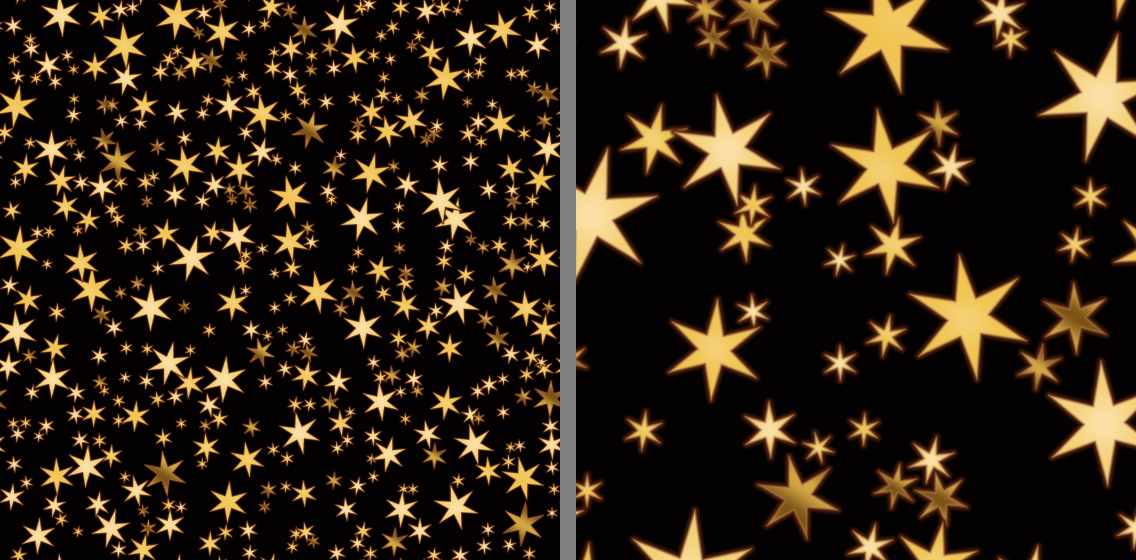
Left: the whole. Right: its middle third, enlarged.
Write a WebGL 2 fragment shader that draws this pattern.

```glsl
#version 300 es
precision highp float;
// Seamless field of golden six-pointed stars in three sizes on near-black.

// Layers: cells per side, share of cells filled, smallest and largest radius
#define BIG    vec4(8.0, 0.86, 0.029, 0.041)
#define MEDIUM vec4(14.0, 0.62, 0.020, 0.028)
#define SMALL  vec4(26.0, 0.78, 0.009, 0.017)
#define JITTER 0.76
#define WAIST 0.33
#define TILT 0.5
#define SPACING 0.78
#define HALO_WIDTH 0.0036
#define RIM_WIDTH 0.0018
#define BRONZE_SHARE 0.14
#define PALE_SHARE 0.36

uniform vec2 u_resolution;
out vec4 outColor;

const vec3 NIGHT  = vec3(0.010, 0.004, 0.004);
const vec3 HALO   = vec3(0.32, 0.12, 0.04);
const vec3 BRONZE = vec3(0.49, 0.32, 0.08);
const vec3 GOLD   = vec3(0.94, 0.77, 0.32);
const vec3 TAN    = vec3(0.72, 0.55, 0.36);
const vec3 CREAM  = vec3(0.98, 0.88, 0.66);

const float PI = 3.14159265;

// Integer hash: three random values per cell and salt
vec3 hash3(vec2 cell, float salt) {
    uvec3 v = uvec3(vec3(cell, salt)) * 1664525u + 1013904223u;
    for (int i = 0; i < 2; i++) {
        v.x += v.y * v.z;
        v.y += v.z * v.x;
        v.z += v.x * v.y;
        v ^= v >> 16u;
    }
    return vec3(v >> 8u) / 16777216.0;
}

// Star of a cell: centre, radius (0 if the cell is empty), random seed
vec4 starAt(vec2 cell, vec4 layer) {
    vec2 id = mod(cell, layer.x);
    vec3 place = hash3(id, layer.x);
    vec3 look = hash3(id, layer.x + 50.0);
    vec2 centre = (cell + 0.5 + JITTER * (place.xy - 0.5)) / layer.x;
    float radius = place.z < layer.y ? mix(layer.z, layer.w, look.x) : 0.0;
    return vec4(centre, radius, look.y);
}

// True if a larger star of the given layer crowds this one out
bool crowded(vec4 star, vec4 layer) {
    vec2 home = floor(star.xy * layer.x);
    for (int k = 0; k < 9; k++) {
        vec4 other = starAt(home + vec2(k % 3 - 1, k / 3 - 1), layer);
        float room = SPACING * (star.z + other.z);
        if (other.z > 0.0 && distance(star.xy, other.xy) < room) return true;
    }
    return false;
}

// Signed distance to a six-pointed star with one tip upwards
float starDistance(vec2 p, float radius) {
    float angle = abs(mod(atan(p.x, p.y) + PI / 6.0, PI / 3.0) - PI / 6.0);
    vec2 q = length(p) * vec2(cos(angle), sin(angle)) - vec2(radius, 0.0);
    vec2 edge = radius * (WAIST * vec2(cos(PI / 6.0), 0.5) - vec2(1.0, 0.0));
    float along = clamp(dot(q, edge) / dot(edge, edge), 0.0, 1.0);
    return length(q - edge * along) * sign(dot(q, vec2(edge.y, -edge.x)));
}

// Metallic fill: bronze, gold or cream, with a sheen and a bright heart
vec3 metal(vec2 p, float seed, float depth) {
    float sheen = 0.5 + 0.5 * sin(dot(p, vec2(2.2, 3.4)) + seed * 90.0);
    float heart = 1.0 - smoothstep(0.0, 0.65, length(p));
    vec3 tone = mix(GOLD, CREAM, 0.45 * heart * sheen);
    if (seed < BRONZE_SHARE) tone = mix(BRONZE, GOLD, 0.75 * sheen);
    if (seed > 1.0 - PALE_SHARE) tone = mix(GOLD, CREAM, 0.45 + 0.55 * heart);
    return mix(mix(tone, TAN, 0.6), tone, smoothstep(0.0, RIM_WIDTH, depth));
}

// Paint one layer of stars over the colour so far
vec3 paintLayer(vec3 color, vec2 uv, vec4 layer, int rank) {
    float soft = max(0.001, 0.75 / u_resolution.y);
    vec2 home = floor(uv * layer.x);
    for (int k = 0; k < 9; k++) {
        vec4 star = starAt(home + vec2(k % 3 - 1, k / 3 - 1), layer);
        vec2 p = uv - star.xy;
        if (star.z == 0.0 || length(p) > star.z + HALO_WIDTH) continue;
        if (rank > 0 && crowded(star, BIG)) continue;
        if (rank > 1 && crowded(star, MEDIUM)) continue;

        float turn = TILT * (fract(star.w * 37.0) - 0.5);
        vec2 local = mat2(cos(turn), sin(turn), -sin(turn), cos(turn)) * p;
        float d = starDistance(local, star.z);
        float glow = 1.0 - smoothstep(0.0, HALO_WIDTH, d);
        float cover = 1.0 - smoothstep(-soft, soft, d);
        color = mix(color, HALO, glow);
        color = mix(color, metal(p / star.z, star.w, -d), cover);
    }
    return color;
}

void main() {
    vec2 uv = gl_FragCoord.xy / u_resolution;
    vec3 color = paintLayer(NIGHT, uv, SMALL, 2);
    color = paintLayer(color, uv, MEDIUM, 1);
    color = paintLayer(color, uv, BIG, 0);
    outColor = vec4(color, 1.0);
}
```
